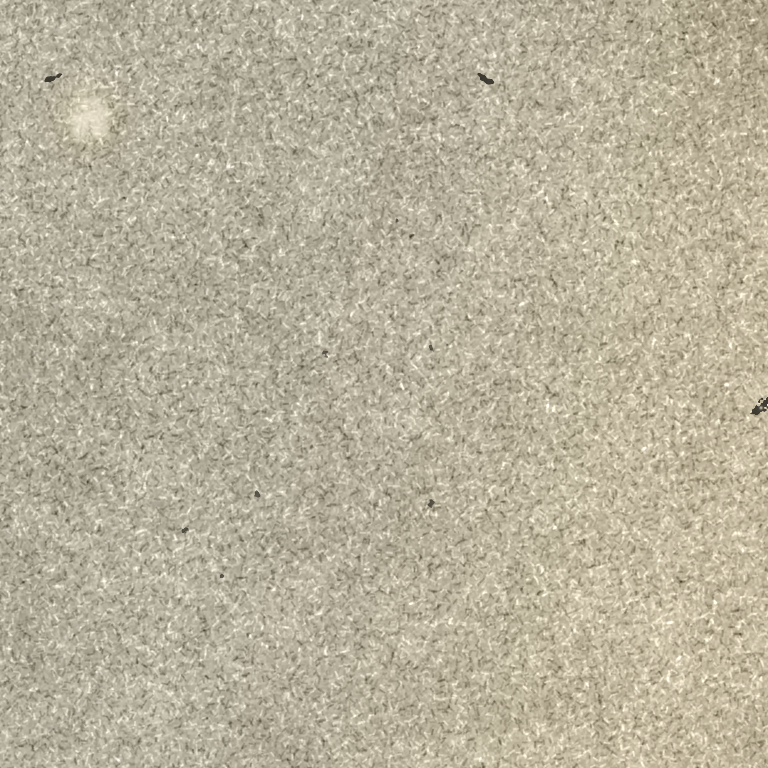
Reproduce this texture procedurally as a three.js fragment shader.

```glsl
varying vec2 vUv;

const vec3 PAPER = vec3(0.735, 0.705, 0.622);
const vec3 WARM_SHIFT = vec3(0.016, 0.006, -0.010);
const vec3 CHALK = vec3(0.90, 0.87, 0.79);
const vec3 SOOT = vec3(0.19, 0.18, 0.15);

// Sineless hashes
float hash1(vec2 p) {
  vec3 q = fract(vec3(p.xyx) * 0.1031);
  q += dot(q, q.yzx + 33.33);
  return fract((q.x + q.y) * q.z);
}

vec2 hash2(vec2 p) {
  return vec2(hash1(p), hash1(p + 71.7));
}

float valueNoise(vec2 p) {
  vec2 cell = floor(p);
  vec2 f = fract(p);
  f = f * f * (3.0 - 2.0 * f);
  float low = mix(hash1(cell), hash1(cell + vec2(1.0, 0.0)), f.x);
  float high = mix(hash1(cell + vec2(0.0, 1.0)), hash1(cell + 1.0), f.x);
  return mix(low, high, f.y);
}

float fbm(vec2 p) {
  float sum = 0.0;
  float gain = 0.5;
  for (int i = 0; i < 5; i++) {
    sum += gain * (valueNoise(p) - 0.5);
    p = mat2(0.8, 0.6, -0.6, 0.8) * p * 2.1 + 17.3;
    gain *= 0.62;
  }
  return sum;
}

float segmentDistance(vec2 p, vec2 a, vec2 b) {
  vec2 ab = b - a;
  return length(p - a - ab * clamp(dot(p - a, ab) / dot(ab, ab), 0.0, 1.0));
}

// One short light or dark fibre per cell
float fibreLayer(vec2 uv, float cells, float seed) {
  vec2 p = uv * cells + seed;
  vec2 home = floor(p);
  float tone = 0.0;
  for (int y = -1; y <= 1; y++) {
    for (int x = -1; x <= 1; x++) {
      vec2 cell = home + vec2(float(x), float(y));
      vec2 centre = cell + hash2(cell + seed);
      vec2 traits = hash2(cell + seed + 139.0);
      float angle = 1.2 + (traits.x - 0.5) * 2.8;
      vec2 reach = vec2(cos(angle), sin(angle)) * mix(0.18, 0.42, traits.y);
      float d = segmentDistance(p, centre - reach, centre + reach);
      float shade = hash1(cell + seed + 283.0) * 2.0 - 1.0;
      tone += shade * (1.0 - smoothstep(0.02, 0.28, d));
    }
  }
  return tone;
}

// Ragged dark scrap lying between two points
float fleck(vec2 uv, vec2 a, vec2 b, float width) {
  float ragged = (valueNoise(uv * 260.0) - 0.5) * width * 1.6;
  float d = segmentDistance(uv, a, b) + ragged;
  return 1.0 - smoothstep(width * 0.5, width * 0.5 + 0.0018, d);
}

float softSpot(vec2 uv, vec2 centre, float radius) {
  vec2 d = (uv - centre) / radius;
  return exp(-dot(d, d));
}

void main() {
  vec2 uv = vUv;

  // Broad stains and uneven light
  float mottle = fbm(uv * 5.0 + 4.0) * 0.085 + fbm(uv * 24.0 + 50.0) * 0.075;
  float warmth = smoothstep(0.25, 1.0, uv.x + 0.25 * (0.5 - uv.y));
  float light = 0.022 * warmth - 0.012;
  light -= 0.035 * softSpot(uv, vec2(0.10, 0.49), 0.17);
  light -= 0.045 * softSpot(uv, vec2(0.98, 0.94), 0.20);

  // Felted fibres and fine grit
  float fibres = 0.0;
  for (int i = 0; i < 3; i++) {
    float layer = float(i);
    fibres += fibreLayer(uv, 94.0 + 17.0 * layer, 31.0 * layer + 7.0);
  }
  float grit = valueNoise(uv * 310.0) - 0.5;
  float grain = fibres * 0.155 + grit * 0.14;
  vec3 color = PAPER + WARM_SHIFT * (warmth * 2.0 - 0.9) + light + mottle + grain;

  // Chalky bruise with a faint warm rim
  vec2 bruise = vec2(0.117, 0.845);
  color += vec3(0.03, 0.02, -0.02) * softSpot(uv, bruise, 0.045);
  float wobble = (valueNoise(uv * 70.0) - 0.5) * 0.022;
  float chalk = 1.0 - smoothstep(0.010, 0.036, length(uv - bruise) + wobble);
  color = mix(color, CHALK + grain * 0.35, chalk * 0.85);
  color = mix(color, CHALK, 0.6 * softSpot(uv, vec2(0.642, 0.896), 0.006));

  // Dark scraps
  float dark = fleck(uv, vec2(0.060, 0.894), vec2(0.080, 0.903), 0.0034);
  dark = max(dark, fleck(uv, vec2(0.625, 0.902), vec2(0.638, 0.894), 0.0040));
  dark = max(dark, fleck(uv, vec2(0.985, 0.466), vec2(1.003, 0.479), 0.0070));

  // Scattered specks
  for (int i = 0; i < 7; i++) {
    vec2 spot = hash2(vec2(float(i) * 5.3 + 2.0, 11.0));
    vec2 tilt = (hash2(spot * 91.0) - 0.5) * 0.006;
    dark = max(dark, 0.8 * fleck(uv, spot, spot + tilt, 0.0032));
  }
  color = mix(color, SOOT, dark * 0.9);
  color = mix(color, CHALK, 0.8 * softSpot(uv, vec2(0.991, 0.469), 0.0022));

  gl_FragColor = vec4(clamp(color, 0.0, 1.0), 1.0);
}
```
